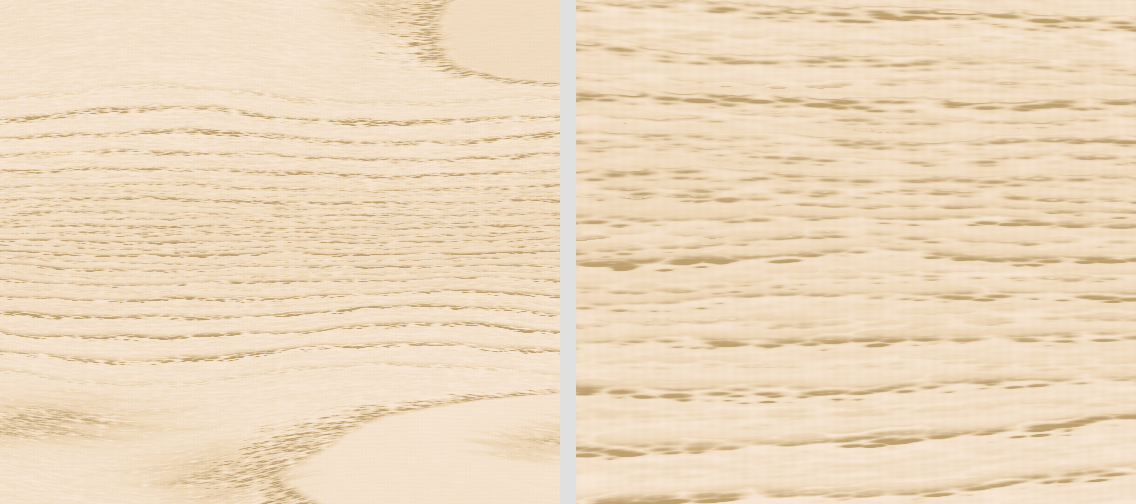
Left: the whole. Right: its middle third, enlarged.
Write a Shadertoy shader that draws this texture.

```glsl
const vec3 PALE_WOOD = vec3(0.967, 0.902, 0.832);
const vec3 HONEY_WOOD = vec3(0.93, 0.84, 0.715);
const vec3 DEEP_GRAIN = vec3(0.75, 0.63, 0.44);
const float RING_COUNT = 8.5;

vec2 hash2(vec2 cell) {
    vec3 h = fract(cell.xyx * vec3(0.1031, 0.1030, 0.0973));
    h += dot(h, h.yzx + 33.33);
    return fract((h.xx + h.yz) * h.zy);
}

// Cellular noise: 1 at a cell's seed, falling to 0 between seeds
float cellGrain(vec2 p) {
    vec2 cell = floor(p), local = fract(p);
    float nearest = 2.0;
    for (int j = -1; j <= 1; j++)
        for (int i = -1; i <= 1; i++) {
            vec2 offset = vec2(i, j);
            vec2 d = offset + hash2(cell + offset) - local;
            nearest = min(nearest, dot(d, d));
        }
    return clamp(1.0 - sqrt(nearest), 0.0, 1.0);
}

// Layered sines for slow drift, about -1 to 1
float drift(vec2 p) {
    return 0.5 * sin(p.x + 1.7 * sin(p.y)) + 0.3 * sin(2.3 * p.x - 1.9 * p.y + 1.0)
         + 0.2 * sin(4.1 * p.x + 3.7 * p.y + 2.0);
}

// Horizontal offset from a cathedral arch opening to the right, positive inside
float archOffset(vec2 p, vec2 tip, float slope, float flare, float power) {
    float d = sqrt((p.y - tip.y) * (p.y - tip.y) + 0.0002) - 0.014;
    d = max(d, 0.0);
    return p.x - tip.x - slope * d - flare * pow(d, power);
}

// Dark rim outside an arch, crisp within and frayed along the grain outside
float archRim(float offset, float width, float fray) {
    float inner = smoothstep(0.02, -0.015, offset + 0.04 * fray);
    return inner * smoothstep(-width, -0.1 * width, offset + fray * width);
}

// Ragged elliptical patch of streaks
float smudge(vec2 p, vec2 centre, vec2 radius, float fray) {
    return smoothstep(1.1, 0.1, length((p - centre) / radius) + fray);
}

// Growth line with a crisp outer side and a soft inner side
float ringLine(float phase, float width) {
    float d = fract(phase) - 0.6;
    return smoothstep(-width, 0.0, d) * smoothstep(0.13, 0.03, d);
}

void mainImage(out vec4 fragColor, in vec2 fragCoord) {
    vec2 p = fragCoord / iResolution.y;

    // Grain coordinates follow the swelling and narrowing of the rings
    float swell = 1.0 + 0.065 * cos(6.0 * (p.x - 0.29));
    float across = (p.y - 0.537) / swell;
    across += 0.004 * drift(vec2(5.0 * p.x, 9.0 * p.y));
    vec2 g = vec2(p.x, across);

    // Streaks from long to short
    float broad = cellGrain(g * vec2(5.0, 75.0) + 13.0) - 0.55;
    float streak = cellGrain(g * vec2(14.0, 180.0) + 41.0) - 0.55;
    float pore = cellGrain(g * vec2(45.0, 290.0) + 97.0) - 0.55;
    float fray = 0.7 * broad + 0.7 * streak + 0.5 * pore;

    // Growth rings, tightest near the middle
    float phase = 6.5 * asinh(6.2 * across);
    phase += 0.13 * drift(vec2(11.0 * p.x, 30.0 * across)) + 0.22 * pore + 0.2 * streak;
    float radial = abs(phase);
    float band = smoothstep(RING_COUNT + 0.1, RING_COUNT - 0.1, radial);
    float ringId = floor(radial) + 20.0 * step(0.0, phase);
    float strength = mix(0.42, 0.66, hash2(vec2(ringId, 7.0)).x);
    strength = max(strength, 0.62 * smoothstep(6.8, 7.2, radial));
    strength *= 0.9 + 0.3 * drift(vec2(9.0 * p.x + 3.0 * ringId, ringId));
    float dashes = clamp(0.85 + 1.9 * pore + 0.9 * streak, 0.08, 1.6);
    float rings = ringLine(radial, 0.27) * strength * dashes;

    // Thin broken lines between the rings in the crowded middle
    float crowd = exp(-70.0 * across * across);
    float between = ringLine(radial + 0.5 + 0.2 * drift(vec2(7.0 * p.x, ringId)), 0.2);
    rings = band * max(rings, 0.42 * crowd * between * clamp(0.5 + 2.2 * pore + 1.2 * streak, 0.0, 1.4));

    // Arches in the upper right and along the bottom
    float wobble = 0.012 * drift(p * 28.0);
    float topOffset = archOffset(p, vec2(0.885, 0.935), 0.0, 4000.0, 4.0) + wobble;
    float lowOffset = archOffset(p, vec2(0.56, 0.053), 1.7, 22000.0, 6.0) + wobble;
    float inside = max(smoothstep(0.0, 0.02, topOffset), smoothstep(0.0, 0.02, lowOffset));
    float arches = max(archRim(topOffset, 0.12, fray), archRim(lowOffset, 0.17, fray));

    // Loose streaked patches
    float patches = smudge(p, vec2(0.06, 0.165), vec2(0.40, 0.075), fray);
    patches = max(patches, 0.85 * smudge(p, vec2(0.43, 0.06), vec2(0.22, 0.085), fray));
    patches = max(patches, 0.85 * smudge(p, vec2(0.76, 0.98), vec2(0.13, 0.07), fray));
    patches = max(patches, 0.9 * smudge(p, vec2(1.10, 0.125), vec2(0.19, 0.055), fray));
    float figure = max(arches, patches) * clamp(0.43 + 0.6 * streak + 0.75 * pore, 0.08, 0.85);

    // Plain wood: slow tone, faint streaks and a fine woven tooth
    float tone = 0.07 + 0.025 * drift(p * vec2(3.0, 7.0));
    tone += 0.12 * crowd + 0.13 * smoothstep(0.0, 0.02, topOffset);
    tone += mix(1.0, 0.35, inside) * (0.08 * broad + 0.11 * streak + 0.16 * pore);
    float weave = sin(850.0 * p.x + 2.0 * drift(p * 19.0)) + sin(790.0 * p.y + 2.0 * drift(p.yx * 23.0));
    tone += 0.017 * weave;

    // Pale wood deepens through honey to dark grain
    float depth = clamp(tone + max(rings, figure), 0.0, 1.0);
    vec3 wood = mix(PALE_WOOD, HONEY_WOOD, min(depth / 0.3, 1.0));
    wood = mix(wood, DEEP_GRAIN, smoothstep(0.0, 1.0, max(depth - 0.3, 0.0) / 0.7));
    fragColor = vec4(wood, 1.0);
}
```
